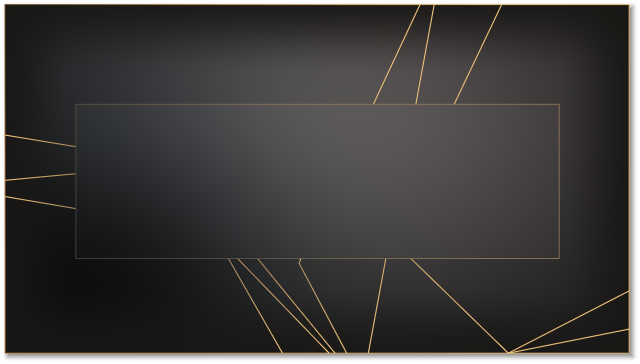
Give the GLSL for this background, as a WebGL 2 fragment shader.

```glsl
#version 300 es
precision highp float;

uniform vec2 u_resolution;
out vec4 outColor;

const float ASPECT = 512.0 / 292.0;

// Card and panel corners, in canvas heights
const vec2 CARD_MIN = vec2(0.0137, 0.0297);
const vec2 CARD_MAX = vec2(1.7237, 0.9874);
const vec2 PANEL_MIN = vec2(0.2078, 0.2900);
const vec2 PANEL_MAX = vec2(1.5320, 0.7135);

const vec3 PAPER = vec3(0.995);
const vec3 EDGE_BLACK = vec3(0.098, 0.092, 0.083);
const vec3 GOLD = vec3(0.96, 0.78, 0.48);
const vec3 BRONZE = vec3(0.62, 0.50, 0.34);

// Ray ends: x is on the card edge, y is on the panel edge
const vec2 TOP_RAYS[3] = vec2[3](
    vec2(1.1507, 1.0228), vec2(1.1895, 1.1393), vec2(1.3744, 1.2443));
const vec2 LEFT_RAYS[3] = vec2[3](
    vec2(0.629, 0.597), vec2(0.5046, 0.5228), vec2(0.460, 0.4269));
const vec2 BOTTOM_RAYS[5] = vec2[5](
    vec2(0.774, 0.6256), vec2(0.9018, 0.6507), vec2(0.9178, 0.7055),
    vec2(1.0091, 1.0571), vec2(1.3927, 1.1256));
const vec2 RIGHT_RAY_HEIGHTS = vec2(0.2009, 0.0959);

float boxDistance(vec2 p, vec2 lo, vec2 hi) {
    vec2 q = abs(p - 0.5 * (lo + hi)) - 0.5 * (hi - lo);
    return length(max(q, 0.0)) + min(max(q.x, q.y), 0.0);
}

float coverage(float dist, float pixel) {
    return clamp(0.5 - dist / pixel, 0.0, 1.0);
}

float stroke(float dist, float halfWidth, float pixel) {
    return coverage(abs(dist) - halfWidth, pixel);
}

float glow(vec2 p, vec2 center, vec2 radius) {
    vec2 q = (p - center) / radius;
    return exp(-dot(q, q));
}

// Gold line from the card edge, dimming towards the panel
vec3 drawRay(vec3 base, vec2 p, vec2 outer, vec2 inner, float fade, float pixel) {
    vec2 along = inner - outer;
    float t = clamp(dot(p - outer, along) / dot(along, along), 0.0, 1.0);
    float dist = length(p - outer - along * t);
    vec3 tint = mix(GOLD, BRONZE, t * fade);
    return mix(base, tint, stroke(dist, 0.0015, pixel));
}

// Smoky light, dark lower left corner and darkened rim
vec3 cardSurface(vec2 p, float panel) {
    float light = 0.09 + 0.24 * glow(p, vec2(0.94, 0.70), vec2(0.75, 0.58));
    light += 0.028 * panel;
    light *= 1.0 - 0.6 * glow(p, vec2(0.25, 0.24), vec2(0.50, 0.35));
    float warmth = smoothstep(0.2, 1.3, p.x + 0.5 * (p.y - 0.5));
    vec3 color = light * mix(vec3(0.95, 1.0, 1.06), vec3(1.04, 0.985, 0.98), warmth);
    vec2 inset = min(p - CARD_MIN, CARD_MAX - p);
    vec2 rim = smoothstep(vec2(-0.04), vec2(0.20), inset);
    return mix(EDGE_BLACK, color, mix(rim.x * rim.y, 1.0, panel));
}

vec3 drawRays(vec3 color, vec2 p, float pixel) {
    for (int i = 0; i < 3; i++) {
        vec2 top = TOP_RAYS[i];
        vec2 side = LEFT_RAYS[i];
        color = drawRay(color, p, vec2(top.x, CARD_MAX.y), vec2(top.y, PANEL_MAX.y), 0.15, pixel);
        color = drawRay(color, p, vec2(CARD_MIN.x, side.x), vec2(PANEL_MIN.x, side.y), 0.9, pixel);
    }
    for (int i = 0; i < 5; i++) {
        vec2 ray = BOTTOM_RAYS[i];
        float fade = i < 3 ? 0.95 : 0.4;
        color = drawRay(color, p, vec2(ray.x, CARD_MIN.y), vec2(ray.y, PANEL_MIN.y), fade, pixel);
    }
    // Hooked ray
    vec2 bend = vec2(0.8196, 0.2763);
    color = drawRay(color, p, vec2(0.9498, CARD_MIN.y), bend, 0.8, pixel);
    color = drawRay(color, p, vec2(0.8242, PANEL_MIN.y), bend, 0.9, pixel);
    // Pair rising to the right edge
    for (int i = 0; i < 2; i++) {
        vec2 end = vec2(CARD_MAX.x, RIGHT_RAY_HEIGHTS[i]);
        color = drawRay(color, p, end, vec2(1.3927, CARD_MIN.y), 0.1, pixel);
    }
    return color;
}

void main() {
    vec2 p = gl_FragCoord.xy / u_resolution * vec2(ASPECT, 1.0);
    float pixel = max(ASPECT / u_resolution.x, 1.0 / u_resolution.y);
    float cardDist = boxDistance(p, CARD_MIN, CARD_MAX);
    float panelDist = boxDistance(p, PANEL_MIN, PANEL_MAX);
    float panel = coverage(panelDist, pixel);

    // Paper with the card's soft shadow
    vec2 drop = vec2(0.008, -0.008);
    float shadow = 1.0 - smoothstep(-0.014, 0.016, boxDistance(p - drop, CARD_MIN, CARD_MAX));
    vec3 paper = PAPER * (1.0 - 0.5 * shadow);

    // Card, rays outside the panel, then both frames
    vec3 surface = cardSurface(p, panel);
    vec3 card = mix(drawRays(surface, p, pixel), surface, panel);
    float sheen = smoothstep(0.1, 1.3, p.x + p.y - 0.4);
    vec3 panelEdge = mix(vec3(0.27, 0.26, 0.24), vec3(0.56, 0.47, 0.34), sheen);
    card = mix(card, panelEdge, stroke(panelDist, 0.0012, pixel));
    vec3 color = mix(paper, card, coverage(cardDist, pixel));
    vec3 cardEdge = mix(vec3(0.80, 0.58, 0.30), GOLD, smoothstep(0.3, 1.5, p.x));
    cardEdge *= 1.0 - 0.45 * glow(p, vec2(0.0, 1.0), vec2(0.5, 0.4));
    color = mix(color, cardEdge, 0.85 * stroke(cardDist, 0.0014, pixel));
    outColor = vec4(color, 1.0);
}
```
